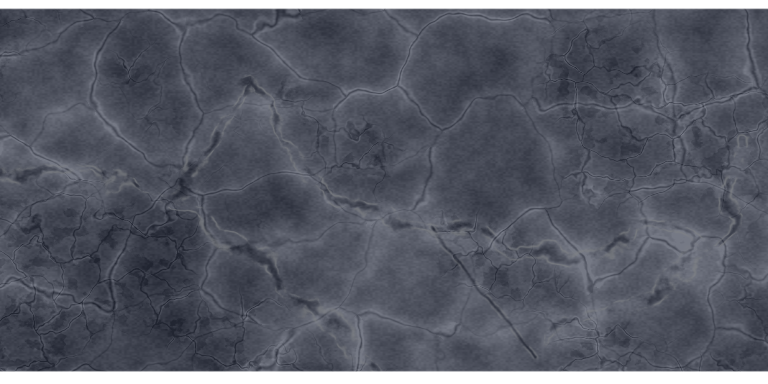
Give the GLSL for this texture, as a Shadertoy shader.

```glsl
const vec3 COOL_TINT = vec3(0.0, 0.015, 0.063);
const vec3 WARM_MINERAL = vec3(0.50, 0.51, 0.52);
const vec3 BORDER_WHITE = vec3(1.0);

// Start and end of each main vein segment, in canvas heights
const int VEIN_COUNT = 11;
const vec4 VEINS[VEIN_COUNT] = vec4[VEIN_COUNT](
    vec4(0.00, 0.57, 0.43, 0.505), vec4(0.43, 0.505, 0.625, 0.36),
    vec4(0.625, 0.36, 0.96, 0.05), vec4(0.60, 0.80, 0.83, 0.505),
    vec4(0.83, 0.505, 1.12, 0.43), vec4(1.12, 0.43, 1.35, 0.36),
    vec4(1.35, 0.36, 1.87, 0.40), vec4(1.91, 0.66, 1.93, 0.44),
    vec4(1.93, 0.44, 1.82, 0.28), vec4(1.82, 0.28, 1.46, 0.13),
    vec4(0.43, 0.51, 0.62, 0.76));

float hash(vec2 p) {
    vec3 q = fract(p.xyx * 0.1031);
    q += dot(q, q.yzx + 33.33);
    return fract((q.x + q.y) * q.z);
}

float noise(vec2 p) {
    vec2 i = floor(p), f = fract(p);
    f = f * f * (3.0 - 2.0 * f);
    float low = mix(hash(i), hash(i + vec2(1, 0)), f.x);
    float high = mix(hash(i + vec2(0, 1)), hash(i + vec2(1, 1)), f.x);
    return mix(low, high, f.y);
}

float fbm(vec2 p) {
    float sum = 0.0, amplitude = 0.5;
    for (int i = 0; i < 5; i++) {
        sum += amplitude * noise(p);
        p = mat2(1.6, 1.2, -1.2, 1.6) * p + 7.3;
        amplitude *= 0.5;
    }
    return sum / 0.96875;
}

vec2 warp(vec2 p, float frequency, float amount) {
    vec2 q = p * frequency;
    return p + amount * (vec2(fbm(q + 3.1), fbm(q + 41.7)) - 0.5);
}

float ridge(float d, float width) {
    return exp(-d * d / (width * width));
}

float segmentDistance(vec2 p, vec2 a, vec2 b) {
    vec2 ab = b - a;
    return length(p - a - ab * clamp(dot(p - a, ab) / dot(ab, ab), 0.0, 1.0));
}

float mainVeinDistance(vec2 p) {
    float d = 10.0;
    for (int i = 0; i < VEIN_COUNT; i++)
        d = min(d, segmentDistance(p, VEINS[i].xy, VEINS[i].zw));
    return d;
}

vec2 cellPoint(vec2 cell) {
    return cell + 0.1 + 0.8 * vec2(hash(cell), hash(cell + 57.0));
}

// x: distance to the nearest cell border, y: random value of that border
vec2 cellBorder(vec2 p) {
    vec2 base = floor(p), home = base, toHome = vec2(9.0);
    for (int k = 0; k < 9; k++) {
        vec2 cell = base + vec2(k % 3 - 1, k / 3 - 1);
        vec2 r = cellPoint(cell) - p;
        if (dot(r, r) < dot(toHome, toHome)) { toHome = r; home = cell; }
    }
    vec2 border = vec2(9.0, 0.0);
    for (int k = 0; k < 25; k++) {
        vec2 cell = home + vec2(k % 5 - 2, k / 5 - 2);
        if (cell == home) continue;
        vec2 r = cellPoint(cell) - p;
        float d = dot(0.5 * (r + toHome), normalize(r - toHome));
        if (d < border.x) border = vec2(d, hash(cell + home + 11.0));
    }
    return border;
}

vec3 stone(vec2 p) {
    float patches = fbm(p * 2.6 + 5.0);
    float detail = fbm(p * 13.0 + 20.0);
    float fleck = fbm(p * vec2(32.0, 38.0));

    // Cloudy ground with fine grain
    float tone = 0.265 + 0.20 * (patches - 0.5) + 0.13 * (detail - 0.5);
    tone += 0.06 * (fleck - 0.5) + 0.05 * (noise(p * vec2(150.0, 220.0)) - 0.5);
    tone -= 0.025 * smoothstep(0.9, 0.1, p.x * 0.6 + p.y);

    // Large slabs with pale rims and thin cracks
    vec2 slabPos = mat2(0.98, -0.17, 0.17, 0.98) * warp(p, 3.5, 0.26);
    vec2 slab = cellBorder(slabPos * vec2(3.3, 4.7) + 3.0);
    float slabDist = slab.x / 4.0;
    float strength = smoothstep(0.1, 0.8, slab.y) * smoothstep(0.3, 0.6, detail);
    tone += 0.075 * ridge(slabDist, 0.034) * smoothstep(0.3, 0.62, patches + 0.1);
    tone += 0.07 * strength * ridge(slabDist - 0.007, 0.004);
    tone -= 0.10 * (0.35 + 0.65 * slab.y) * ridge(slabDist, 0.003);

    // Broken net of small veins
    vec2 net = cellBorder(warp(p, 7.0, 0.22) * vec2(8.0, 11.0) + 31.0);
    float netMask = smoothstep(0.47, 0.68, fbm(p * 3.2 + 70.0)
        + 0.12 * smoothstep(0.7, 0.2, p.x + p.y * 0.5));
    float netDist = net.x / 9.5;
    tone += netMask * 0.09 * net.y * ridge(netDist - 0.005, 0.004);
    tone -= netMask * 0.08 * ridge(netDist, 0.003);
    tone -= netMask * 0.07 * smoothstep(0.52, 0.66, fleck);

    // Main veins: wide halo, paired mineral bands, broken dark core
    float veinDist = mainVeinDistance(warp(p, 6.0, 0.20));
    float bandGap = 0.006 + 0.014 * noise(p * 9.0);
    float bands = ridge(veinDist - bandGap, 0.0045);
    float core = ridge(veinDist, 0.011) * smoothstep(0.42, 0.60, fbm(p * 18.0 + 9.0));
    tone += 0.065 * ridge(veinDist, 0.042);
    tone -= 0.13 * core;

    // One straight fracture
    float fracture = segmentDistance(warp(p, 9.0, 0.025), vec2(1.12, 0.41), vec2(1.40, 0.07));
    tone -= 0.12 * ridge(fracture, 0.004);
    bands = max(bands, 0.7 * ridge(fracture - 0.006, 0.003));

    vec3 color = vec3(clamp(tone, 0.13, 0.46)) + COOL_TINT;
    float mineral = bands * smoothstep(0.32, 0.68, fleck);
    return mix(color, WARM_MINERAL, 0.62 * mineral);
}

void mainImage(out vec4 fragColor, in vec2 fragCoord) {
    vec2 p = fragCoord / iResolution.y;
    // Slab between white strips
    float soft = max(0.003, 0.7 / iResolution.y);
    float inside = smoothstep(0.033 - soft, 0.033 + soft, p.y)
        * (1.0 - smoothstep(0.977 - soft, 0.977 + soft, p.y));
    fragColor = vec4(mix(BORDER_WHITE, stone(p), inside), 1.0);
}
```
